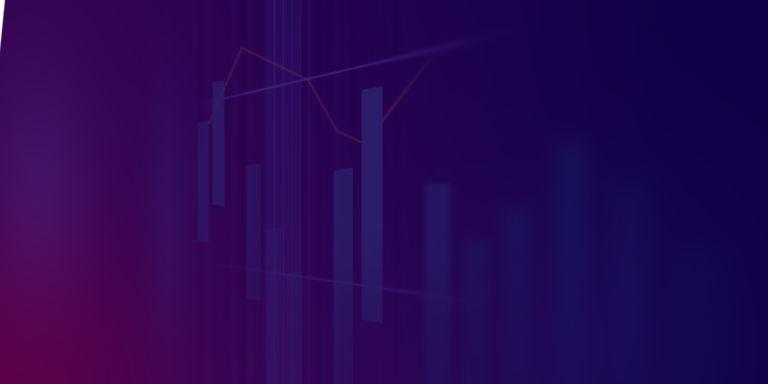
This background is drawn by a WebGL 1 fragment shader. Its source:

```glsl
precision highp float;

uniform vec2 u_resolution;

float hash(float n) {
  return fract(sin(n * 127.1) * 4375.85);
}

// One-dimensional gradient noise, roughly -0.5 to 0.5
float gradientNoise(float x) {
  float cell = floor(x), f = fract(x);
  float left = (hash(cell) * 2.0 - 1.0) * f;
  float right = (hash(cell + 1.0) * 2.0 - 1.0) * (f - 1.0);
  return mix(left, right, f * f * (3.0 - 2.0 * f));
}

float glow(vec2 p, vec2 center, vec2 radius) {
  vec2 d = (p - center) / radius;
  return exp(-dot(d, d));
}

float segment(vec2 p, vec2 a, vec2 b) {
  vec2 ab = b - a;
  return length(p - a - ab * clamp(dot(p - a, ab) / dot(ab, ab), 0.0, 1.0));
}

float stroke(float dist, float halfWidth, float blur) {
  return 1.0 - smoothstep(halfWidth - blur, halfWidth + blur, dist);
}

// Bars widen and lose focus toward the right
float bar(vec2 p, float x, float bottom, float top, float strength) {
  float halfWidth = 0.0145 + 0.029 * (x - 0.53);
  float blur = max(0.002 + 0.1 * max(x - 1.02, 0.0), 0.8 / u_resolution.y);
  float slant = 0.15 * (p.x - x) * (1.0 - smoothstep(1.0, 1.2, x));
  float side = stroke(abs(p.x - x), halfWidth, blur);
  float cap = 1.0 - smoothstep(top - blur, top + blur, p.y - slant);
  float base = smoothstep(bottom - blur, bottom + blur, p.y + slant);
  return side * cap * base * strength;
}

vec3 backdrop(vec2 p) {
  vec3 color = mix(vec3(0.235, 0.02, 0.33), vec3(0.165, 0.015, 0.325), smoothstep(0.0, 0.9, p.x));
  color = mix(color, vec3(0.06, 0.0, 0.28), smoothstep(0.7, 1.9, p.x));
  color += vec3(0.05, 0.01, 0.02) * (0.5 - p.y) * (1.0 - smoothstep(0.8, 1.6, p.x));
  color += vec3(0.10, -0.025, -0.06) * glow(p, vec2(0.0), vec2(0.45, 0.38));
  color += vec3(0.03, 0.055, 0.075) * glow(p, vec2(0.1, 0.5), vec2(0.14, 0.32));
  color += vec3(0.0, 0.035, 0.045) * glow(p, vec2(0.44, 0.45), vec2(0.06, 0.35));
  color += vec3(0.03, 0.03, 0.05) * glow(p, vec2(1.55, 0.1), vec2(0.4, 0.45));
  return color;
}

void main() {
  vec2 p = gl_FragCoord.xy / u_resolution.y;
  p.x *= 2.0 * u_resolution.y / u_resolution.x;
  float pixel = 1.0 / u_resolution.y;
  vec3 color = backdrop(p);

  // Soft vertical streaks and a few thin bright ones
  float streakZone = smoothstep(0.36, 0.5, p.x) * (1.0 - smoothstep(0.8, 1.2, p.x));
  color += vec3(0.025, 0.03, 0.04) * gradientNoise(p.x * 45.0) * streakZone;
  float band = smoothstep(0.68, 0.70, p.x) * (1.0 - smoothstep(0.775, 0.79, p.x));
  color += vec3(0.01, 0.025, 0.04) * band;
  for (int i = 0; i < 5; i++) {
    float k = float(i);
    float thin = stroke(abs(p.x - 0.715 - 0.0225 * k), 0.002, max(0.002, pixel));
    color += vec3(0.05, 0.07, 0.09) * thin * (0.35 + 0.4 * hash(k + 3.0)) * (0.5 + 0.5 * p.y);
  }

  // Warm chart line
  float chart = segment(p, vec2(0.545, 0.68), vec2(0.63, 0.875));
  chart = min(chart, segment(p, vec2(0.63, 0.875), vec2(0.802, 0.792)));
  chart = min(chart, segment(p, vec2(0.802, 0.792), vec2(0.878, 0.659)));
  chart = min(chart, segment(p, vec2(0.878, 0.659), vec2(0.945, 0.628)));
  float rising = segment(p, vec2(0.96, 0.64), vec2(1.15, 0.885));
  float warm = stroke(chart, 0.003, max(0.002, pixel));
  warm = max(warm, stroke(rising, 0.004, 0.004) * (1.0 - smoothstep(1.0, 1.17, p.x)));
  color = mix(color, vec3(0.42, 0.14, 0.26), warm * 0.45);

  // Cool trend lines dissolving at their ends
  float softness = max(0.002 + 0.03 * smoothstep(0.9, 1.35, p.x), pixel);
  float upper = stroke(segment(p, vec2(0.47, 0.717), vec2(1.36, 0.925)), 0.003, softness);
  upper *= smoothstep(0.46, 0.7, p.x) * (1.0 - smoothstep(1.0, 1.4, p.x));
  float lower = stroke(segment(p, vec2(0.5, 0.32), vec2(1.27, 0.21)), 0.003, softness);
  lower *= smoothstep(0.48, 0.9, p.x) * (1.0 - smoothstep(1.05, 1.3, p.x));
  color = mix(color, vec3(0.26, 0.18, 0.52), upper * 0.6 + lower * 0.35);

  // Bars from sharp to blurred
  float bars = bar(p, 0.529, 0.37, 0.683, 0.55);
  bars = max(bars, bar(p, 0.569, 0.465, 0.788, 0.75));
  bars = max(bars, bar(p, 0.660, 0.22, 0.571, 0.5));
  bars = max(bars, bar(p, 0.712, -0.1, 0.404, 0.4));
  bars = max(bars, bar(p, 0.767, -0.1, 0.29, 0.35));
  bars = max(bars, bar(p, 0.894, -0.1, 0.56, 0.8));
  bars = max(bars, bar(p, 0.969, 0.163, 0.771, 0.95));
  bars = max(bars, bar(p, 1.141, -0.1, 0.523, 0.75));
  bars = max(bars, bar(p, 1.240, -0.1, 0.37, 0.5));
  bars = max(bars, bar(p, 1.347, -0.1, 0.46, 0.5));
  bars = max(bars, bar(p, 1.488, -0.1, 0.63, 0.6));
  bars = max(bars, bar(p, 1.641, -0.1, 0.52, 0.4));
  bars = max(bars, bar(p, 1.823, -0.1, 0.33, 0.3));
  vec3 barColor = mix(vec3(0.17, 0.12, 0.42), vec3(0.09, 0.09, 0.38), smoothstep(0.9, 1.5, p.x));
  color = mix(color, barColor, bars * (0.45 + 0.55 * smoothstep(0.0, 0.45, p.y)));

  // White sliver in the upper left corner
  float corner = p.x - 0.1 * (p.y - 0.87);
  color = mix(vec3(1.0), color, smoothstep(-pixel, pixel, corner));

  gl_FragColor = vec4(color, 1.0);
}
```
